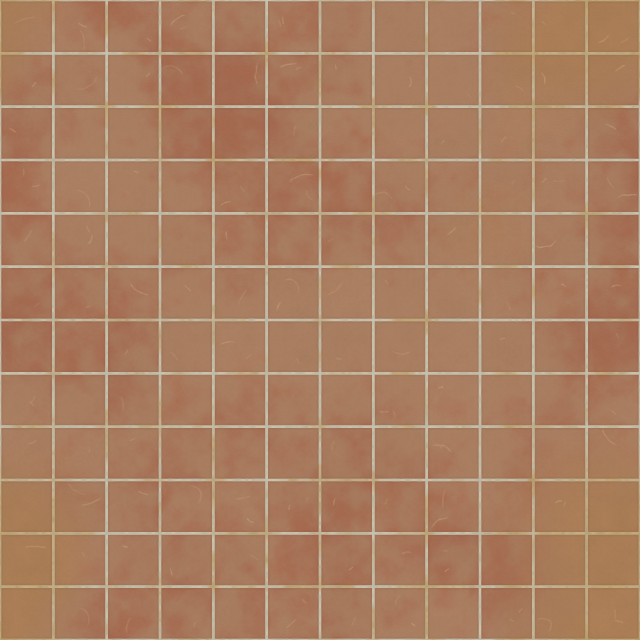
This texture is drawn by a WebGL 2 fragment shader. Its source:

```glsl
#version 300 es
precision highp float;
// Square terracotta floor tiles, twelve by twelve, with thin pale grout.
// Wrapping noise drives clay mottling, broad red and ochre stains and grout
// wear; some tiles carry a faint curved scratch.

uniform vec2 u_resolution;
out vec4 fragColor;

const float TILES = 12.0;

float hash(vec2 p, float seed) {
    return fract(sin(dot(p, vec2(127.1, 311.7)) + seed * 17.3) * 43758.5453);
}

// Value noise whose lattice wraps after "period" cells.
float noise(vec2 p, float period, float seed) {
    vec2 i = floor(p), f = fract(p);
    f = f * f * (3.0 - 2.0 * f);
    vec2 a = mod(i, period), b = mod(i + 1.0, period);
    return mix(mix(hash(a, seed), hash(vec2(b.x, a.y), seed), f.x),
               mix(hash(vec2(a.x, b.y), seed), hash(b, seed), f.x), f.y);
}

float fbm(vec2 uv, float period, float seed) {
    float sum = 0.0, weight = 0.5;
    for (int k = 0; k < 5; k++) {
        sum += weight * noise(uv * period, period, seed + float(k));
        period *= 2.0;
        weight *= 0.5;
    }
    return sum / 0.97;
}

// Soft round stain, measured across the wrapped edges.
float stain(vec2 uv, vec2 center, float radius) {
    vec2 d = fract(uv - center + 0.5) - 0.5;
    return exp(-dot(d, d) / (radius * radius));
}

// Short arc through a random point of the tile, fading towards its ends.
float scratch(vec2 f, vec2 id, float seed, float pixel) {
    vec2 anchor = 0.2 + 0.6 * vec2(hash(id, seed), hash(id, seed + 1.0));
    float angle = 6.2832 * hash(id, seed + 2.0);
    float radius = mix(0.15, 0.7, hash(id, seed + 3.0));
    float reach = mix(0.06, 0.28, pow(hash(id, seed + 4.0), 2.0));
    vec2 center = anchor - radius * vec2(cos(angle), sin(angle));
    float wobble = 0.03 * (noise(f * 9.0, 64.0, seed + id.x) - 0.5);
    float d = abs(length(f - center) - radius + wobble);
    float line = 1.0 - smoothstep(0.003, 0.006 + pixel, d);
    float ends = 1.0 - smoothstep(0.6 * reach, reach, distance(f, anchor));
    return line * ends * step(0.55, hash(id, seed + 5.0));
}

void main() {
    vec2 uv = gl_FragCoord.xy / u_resolution;
    vec2 cell = uv * TILES;
    vec2 id = floor(cell), f = fract(cell);
    float pixel = TILES / min(u_resolution.x, u_resolution.y);
    float tileSeed = 40.0 * hash(id, 3.0);

    // Broad stains cross the joints; fine mottling differs from tile to tile.
    float broad = fbm(uv, 6.0, 11.0);
    float mottle = fbm(uv, 36.0, tileSeed);
    float ochre = 0.9 * stain(uv, vec2(0.90, 0.92), 0.16)
                + 0.9 * stain(uv, vec2(0.97, 0.20), 0.13)
                + 0.5 * stain(uv, vec2(0.77, 0.65), 0.12)
                + 0.6 * stain(uv, vec2(0.05, 0.12), 0.10);
    ochre = smoothstep(0.25, 1.0, ochre + 0.7 * (fbm(uv, 5.0, 23.0) - 0.35));
    float red = 0.55 * broad + 0.45 * mottle
              + 0.17 * stain(uv, vec2(0.34, 0.87), 0.15)
              + 0.10 * stain(uv, vec2(0.93, 0.45), 0.13)
              + 0.05 * (hash(id, 5.0) - 0.5);
    red = smoothstep(0.40, 0.80, red) * (1.0 - 0.85 * ochre);

    // Clay
    vec3 clay = mix(vec3(0.665, 0.495, 0.380), vec3(0.635, 0.405, 0.305), red);
    clay = mix(clay, vec3(0.662, 0.488, 0.335), ochre);
    clay *= 1.0 + 0.05 * (mottle - 0.5) + 0.015 * (hash(id, 7.0) - 0.5);
    clay *= 1.0 + 0.02 * (noise(uv * 384.0, 384.0, 31.0) - 0.5);

    // Scratches
    float marks = max(scratch(f, id, 50.0, pixel), 0.6 * scratch(f, id, 70.0, pixel));
    marks *= 0.3 + 0.5 * noise(uv * 240.0, 240.0, 37.0);
    clay = mix(clay, vec3(0.80, 0.66, 0.50), 0.6 * marks);

    // Grout, yellowed in places
    float grit = noise(uv * 192.0, 192.0, 41.0);
    float yellow = clamp(0.8 * ochre + 0.9 * smoothstep(0.45, 0.8, fbm(uv, 24.0, 43.0)), 0.0, 1.0);
    vec3 grout = mix(vec3(0.77, 0.74, 0.66), vec3(0.74, 0.64, 0.46), yellow);
    grout *= 0.95 + 0.09 * grit;

    // Joints centred on the cell borders, slightly worn
    vec2 edge = min(f, 1.0 - f);
    float border = min(edge.x, edge.y) + 0.005 * (grit - 0.5);
    float face = smoothstep(0.026 - 0.5 * pixel, 0.026 + 0.5 * pixel, border);
    clay *= 1.0 - 0.04 * (1.0 - smoothstep(0.03, 0.08, border));

    fragColor = vec4(mix(grout, clay, face), 1.0);
}
```
